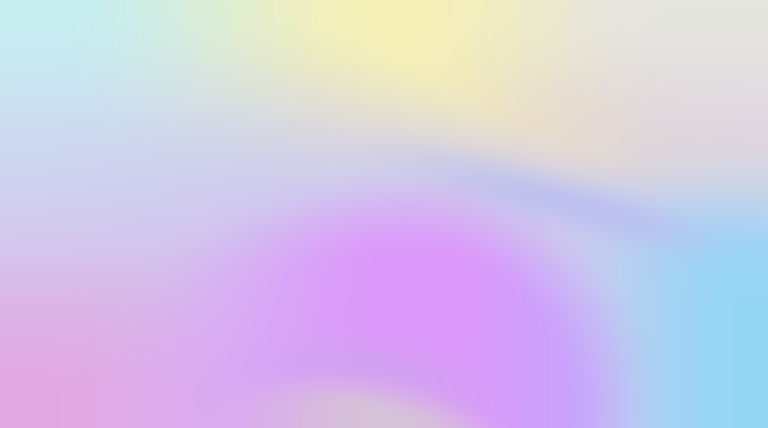
Write a WebGL 2 fragment shader that draws this background.

```glsl
#version 300 es
precision highp float;

uniform vec2 u_resolution;
out vec4 fragColor;

// 1 below the edge, 0 above it, with a soft transition of the given half width
float below(float value, float edge, float halfWidth) {
    return 1.0 - smoothstep(edge - halfWidth, edge + halfWidth, value);
}

float ellipse(vec2 p, vec2 center, vec2 radii) {
    return length((p - center) / radii);
}

float bell(float d, float width) {
    return exp(-d * d / (width * width));
}

// Flat on the left, bending down towards the right
float ridgeHeight(float x) {
    float d = x - 0.48;
    return 0.66 - 0.25 * (d + sqrt(d * d + 0.01));
}

// Upper wash: aqua, yellow, then warm grey
vec3 skyColor(vec2 uv) {
    vec3 color = mix(vec3(0.78, 0.93, 0.94), vec3(0.96, 0.94, 0.72), smoothstep(0.08, 0.5, uv.x));
    vec3 grey = mix(vec3(0.87, 0.84, 0.88), vec3(0.90, 0.90, 0.88), smoothstep(0.65, 0.98, uv.y));
    color = mix(color, grey, smoothstep(0.54, 0.86, uv.x));
    float peach = bell(ellipse(uv, vec2(0.72, 0.68), vec2(0.16, 0.16)), 1.0);
    return mix(color, vec3(0.90, 0.84, 0.79), 0.5 * peach);
}

// Lower wash: lavender falling into pink
vec3 groundColor(vec2 uv) {
    vec3 pink = mix(vec3(0.88, 0.66, 0.89), vec3(0.84, 0.71, 0.94), smoothstep(0.05, 0.4, uv.x));
    vec3 lavender = mix(vec3(0.81, 0.83, 0.94), vec3(0.81, 0.80, 0.93), smoothstep(0.0, 0.4, uv.x));
    return mix(lavender, pink, below(uv.y, 0.36, 0.28) * below(uv.x, 0.68, 0.22));
}

void main() {
    vec2 uv = gl_FragCoord.xy / u_resolution;
    float ridge = uv.y - ridgeHeight(uv.x);

    // The horizon is wide on the left and tightens along the ridge
    float tight = smoothstep(0.35, 0.8, uv.x);
    float horizon = below(ridge, mix(0.10, 0.06, tight), mix(0.23, 0.09, tight));
    vec3 color = mix(skyColor(uv), groundColor(uv), horizon);

    // Blue pool at the right
    float pool = smoothstep(0.70, 0.96, uv.x) * below(uv.y, 0.54, 0.15);
    vec3 blue = mix(vec3(0.59, 0.84, 0.96), vec3(0.66, 0.82, 0.95), smoothstep(0.3, 0.6, uv.y));
    color = mix(color, blue, pool);

    // Periwinkle streak along the ridge
    float streak = bell(ridge, 0.055) * smoothstep(0.42, 0.74, uv.x) * below(uv.x, 0.88, 0.1);
    color = mix(color, vec3(0.72, 0.74, 0.94), 0.75 * streak);

    // Violet dome with a long soft left flank
    float flank = uv.x < 0.53 ? 0.42 : 0.27;
    float dome = below(ellipse(uv, vec2(0.53, 0.05), vec2(flank, 0.46)), 0.99, 0.24);
    dome *= smoothstep(0.12, 0.53, uv.x);
    vec3 violet = mix(vec3(0.86, 0.60, 0.98), vec3(0.77, 0.65, 0.99), smoothstep(0.58, 0.80, uv.x));
    color = mix(color, violet, dome);

    // Pale hill at the bottom with a mauve rim
    float hill = ellipse(uv, vec2(0.42, -0.12), vec2(0.26, 0.25));
    float fade = smoothstep(0.24, 0.48, uv.x);
    color = mix(color, vec3(0.79, 0.66, 0.92), 0.5 * bell(hill - 1.08, 0.2) * fade * below(uv.x, 0.6, 0.1));
    color = mix(color, vec3(0.84, 0.76, 0.85), below(hill, 0.88, 0.2) * fade);

    fragColor = vec4(color, 1.0);
}
```
